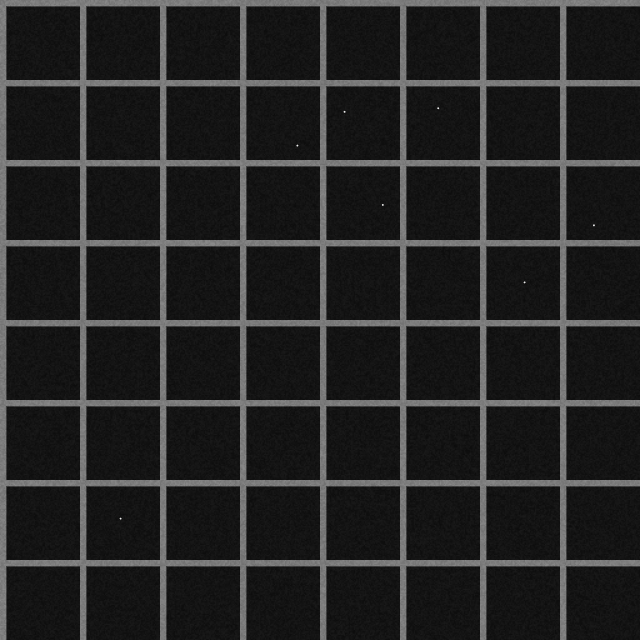
A WebGL 1 fragment shader for this pattern:

```glsl
precision highp float;

uniform vec2 u_resolution;

const float REPEATS = 8.0;        // tiles across and down
const float LINE_WIDTH = 0.08;    // in tile units
const vec3 TILE_COLOR = vec3(0.075);
const vec3 LINE_COLOR = vec3(0.485);
const vec3 SPECK_COLOR = vec3(0.92);
const float FINE_CELLS = 512.0;   // grain cells per canvas
const float COARSE_CELLS = 256.0;
const float MOTTLE_CELLS = 8.0;
const float TILE_GRAIN = 0.055;
const float LINE_GRAIN = 0.10;
const float LINE_MOTTLE = 0.025;
const int SPECK_COUNT = 7;
const float SPECK_RADIUS = 0.0014; // in canvas units

float hash(vec2 p) {
  vec3 q = fract(vec3(p.xyx) * 0.1031);
  q += dot(q, q.yzx + 33.33);
  return fract((q.x + q.y) * q.z);
}

// Value noise that wraps after a whole number of cells.
float wrappedNoise(vec2 uv, float cells, float seed) {
  vec2 p = uv * cells - 0.5;
  vec2 i = floor(p);
  vec2 f = p - i;
  f = f * f * (3.0 - 2.0 * f);
  vec2 a = mod(i, cells) + seed;
  vec2 b = mod(i + 1.0, cells) + seed;
  return mix(mix(hash(a), hash(vec2(b.x, a.y)), f.x),
             mix(hash(vec2(a.x, b.y)), hash(b), f.x), f.y);
}

// Coverage of lines along the left and top side of every tile.
float gridLines(vec2 uv) {
  vec2 p = vec2(uv.x, 1.0 - uv.y) * REPEATS - 0.5 * LINE_WIDTH;
  vec2 dist = abs(fract(p + 0.5) - 0.5) - 0.5 * LINE_WIDTH;
  vec2 pixel = REPEATS / u_resolution;
  vec2 cover = clamp(0.5 - dist / pixel, 0.0, 1.0);
  return max(cover.x, cover.y);
}

// A few bright dots, each inside a randomly chosen tile.
float specks(vec2 uv) {
  float pixel = 1.0 / min(u_resolution.x, u_resolution.y);
  float cover = 0.0;
  for (int n = 0; n < SPECK_COUNT; n++) {
    float id = float(n) * 7.0 + 3.0;
    vec2 tile = floor(REPEATS * vec2(hash(vec2(id, 11.0)), hash(vec2(id, 29.0))));
    vec2 inside = vec2(hash(vec2(id, 47.0)), hash(vec2(id, 83.0)));
    vec2 center = (tile + mix(vec2(0.15), vec2(0.85), inside)) / REPEATS;
    float dist = length(fract(uv - center + 0.5) - 0.5) - SPECK_RADIUS;
    cover = max(cover, clamp(0.5 - dist / pixel, 0.0, 1.0));
  }
  return cover;
}

void main() {
  vec2 uv = gl_FragCoord.xy / u_resolution;

  // Surface grain and slow tonal drift
  float fine = wrappedNoise(uv, FINE_CELLS, 5.0) - 0.5;
  float coarse = wrappedNoise(uv, COARSE_CELLS, 701.0) - 0.5;
  float grain = 0.75 * fine + 0.35 * coarse;
  float mottle = wrappedNoise(uv, MOTTLE_CELLS, 131.0) - 0.5;

  // Tiles, lines, then specks
  vec3 tileColor = TILE_COLOR + TILE_GRAIN * grain;
  vec3 lineColor = LINE_COLOR + LINE_GRAIN * grain + LINE_MOTTLE * mottle;
  vec3 color = mix(tileColor, lineColor, gridLines(uv));
  color = mix(color, SPECK_COLOR, specks(uv));

  gl_FragColor = vec4(color, 1.0);
}
```
